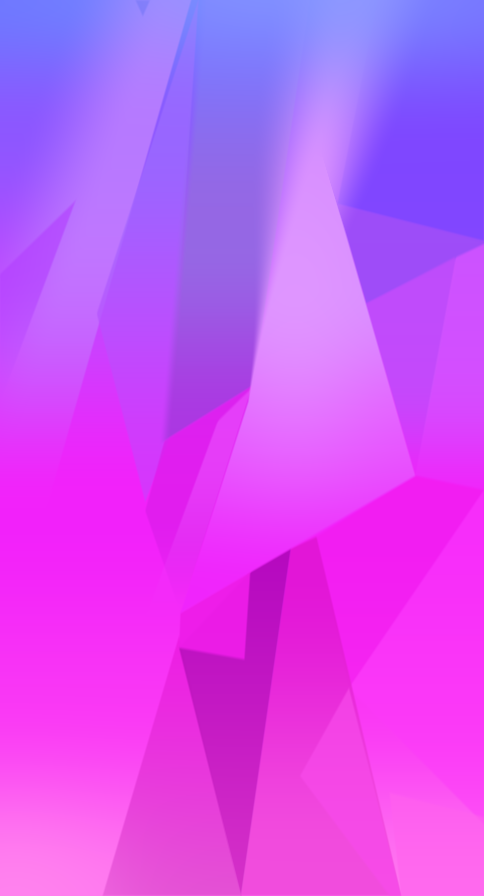
A WebGL 1 fragment shader for this background:

```glsl
precision mediump float;
uniform vec2 u_resolution;

#define EDGE 0.0025
#define BEAM_BLUR 0.075
#define GLOW_TOP 0.65
#define GLOW_BOTTOM 0.75

// Coverage of the half plane to the left of the line a -> b
float side(vec2 p, vec2 a, vec2 b, float blur) {
  vec2 d = normalize(b - a), r = p - a;
  return smoothstep(-blur, blur, d.x * r.y - d.y * r.x);
}

// Convex shards, corners counterclockwise
float tri(vec2 p, vec2 a, vec2 b, vec2 c) {
  return side(p, a, b, EDGE) * side(p, b, c, EDGE) * side(p, c, a, EDGE);
}

float quad(vec2 p, vec2 a, vec2 b, vec2 c, vec2 d) {
  return side(p, a, b, EDGE) * side(p, b, c, EDGE) * side(p, c, d, EDGE) * side(p, d, a, EDGE);
}

vec3 backdrop(float y) {
  vec3 c = mix(vec3(1.0, 0.46, 0.94), vec3(0.98, 0.22, 0.96), smoothstep(0.0, 0.22, y));
  c = mix(c, vec3(0.95, 0.13, 0.98), smoothstep(0.18, 0.42, y));
  c = mix(c, vec3(0.76, 0.28, 1.0), smoothstep(0.44, 0.68, y));
  c = mix(c, vec3(0.55, 0.34, 1.0), smoothstep(0.64, 0.87, y));
  return mix(c, vec3(0.43, 0.46, 1.0), smoothstep(0.85, 1.0, y));
}

// Pale left ray, its shadow and the blade beside it
vec3 leftShards(vec3 c, vec2 p) {
  float ray = side(p, vec2(0.25, 1.0), vec2(0.0, 0.62), 0.09)
            * side(p, vec2(0.1, 0.44), vec2(0.395, 1.0), EDGE);
  c = mix(c, vec3(0.77, 0.52, 1.0), 0.75 * ray * smoothstep(0.42, 0.75, p.y));
  float shadow = tri(p, vec2(0.156, 0.776), vec2(0.0, 0.694), vec2(0.0, 0.55));
  c = mix(c, vec3(0.70, 0.25, 1.0), 0.65 * shadow * smoothstep(0.54, 0.7, p.y));
  float blade = quad(p, vec2(0.41, 1.0), vec2(0.2, 0.65), vec2(0.3, 0.44), vec2(0.35, 0.51));
  vec3 bladeColor = mix(vec3(0.80, 0.24, 0.99), vec3(0.61, 0.42, 1.0), smoothstep(0.45, 0.85, p.y));
  c = mix(c, bladeColor, 0.75 * blade);
  float notch = tri(p, vec2(0.28, 1.0), vec2(0.295, 0.982), vec2(0.31, 1.0));
  return mix(c, vec3(0.42, 0.38, 0.95), 0.6 * notch);
}

// Dusky column and the deep magenta fold below it
vec3 column(vec3 c, vec2 p) {
  float m = side(p, vec2(0.42, 1.0), vec2(0.34, 0.508), 0.012)
          * side(p, vec2(0.34, 0.508), vec2(0.524, 0.57), EDGE)
          * side(p, vec2(0.524, 0.57), vec2(0.64, 1.0), EDGE);
  vec3 dusk = mix(vec3(0.66, 0.22, 0.88), vec3(0.58, 0.41, 0.89), smoothstep(0.52, 0.73, p.y));
  dusk = mix(dusk, vec3(0.48, 0.46, 1.0), smoothstep(0.76, 0.98, p.y));
  c = mix(c, dusk, 0.95 * m);
  float fold = quad(p, vec2(0.34, 0.508), vec2(0.3, 0.43), vec2(0.373, 0.316), vec2(0.524, 0.57));
  c = mix(c, vec3(0.86, 0.11, 0.92), 0.75 * fold * smoothstep(0.31, 0.42, p.y));
  float streak = quad(p, vec2(0.52, 0.567), vec2(0.45, 0.53), vec2(0.3, 0.31), vec2(0.373, 0.316));
  return mix(c, vec3(0.92, 0.32, 1.0), 0.6 * streak * smoothstep(0.3, 0.5, p.y));
}

vec3 rightShards(vec3 c, vec2 p) {
  float deep = quad(p, vec2(0.78, 1.0), vec2(0.697, 0.772), vec2(1.0, 0.73), vec2(1.0, 1.01));
  vec3 blue = mix(vec3(0.49, 0.27, 1.0), vec3(0.46, 0.43, 1.0), smoothstep(0.83, 1.0, p.y));
  c = mix(c, blue, 0.9 * deep);
  float wedge = tri(p, vec2(0.697, 0.772), vec2(0.757, 0.661), vec2(1.01, 0.73));
  c = mix(c, vec3(0.61, 0.30, 0.97), 0.9 * wedge);
  float facet = quad(p, vec2(0.757, 0.661), vec2(0.858, 0.469), vec2(0.942, 0.70), vec2(0.94, 0.713));
  c = mix(c, vec3(0.75, 0.30, 0.98), 0.8 * facet * smoothstep(0.44, 0.58, p.y));
  float sliver = quad(p, vec2(0.942, 0.713), vec2(0.858, 0.469), vec2(1.0, 0.453), vec2(1.01, 0.73));
  return mix(c, vec3(0.83, 0.33, 1.0), 0.75 * sliver * smoothstep(0.42, 0.58, p.y));
}

// Broad central light, blurred at the top and crisp at the bottom
vec3 centralBeam(vec3 c, vec2 p) {
  float blur = mix(EDGE, BEAM_BLUR, smoothstep(0.55, 0.92, p.y));
  float left = max(side(p, vec2(0.62, 0.95), vec2(0.518, 0.57), blur),
                   side(p, vec2(0.524, 0.57), vec2(0.373, 0.316), EDGE));
  float right = max(side(p, vec2(0.697, 0.772), vec2(0.82, 1.0), blur),
                    side(p, vec2(0.858, 0.469), vec2(0.697, 0.772), EDGE));
  float base = side(p, vec2(0.373, 0.316), vec2(0.858, 0.469), EDGE);
  vec3 light = mix(vec3(0.94, 0.14, 0.99), vec3(0.90, 0.36, 1.0), smoothstep(0.34, 0.54, p.y));
  light = mix(light, vec3(0.85, 0.56, 1.0), smoothstep(0.5, 0.68, p.y));
  light = mix(light, vec3(0.60, 0.56, 1.0), smoothstep(0.8, 1.0, p.y));
  float core = exp(-35.0 * dot(p - vec2(0.61, 0.66), p - vec2(0.61, 0.66)));
  light = mix(light, vec3(0.90, 0.63, 1.0), 0.6 * core);
  return mix(c, light, 0.95 * left * right * base);
}

vec3 lowerShards(vec3 c, vec2 p) {
  float under = quad(p, vec2(0.654, 0.401), vec2(0.721, 0.232), vec2(1.0, 0.453), vec2(0.858, 0.469));
  c = mix(c, vec3(0.95, 0.10, 0.93), 0.6 * under);
  float panel = tri(p, vec2(1.0, 0.453), vec2(0.721, 0.232), vec2(1.0, 0.08));
  c = mix(c, vec3(0.99, 0.22, 0.98), 0.5 * panel);
  float pane = quad(p, vec2(0.601, 0.388), vec2(0.498, 0.0), vec2(0.829, 0.0), vec2(0.654, 0.401));
  vec3 rose = mix(vec3(0.94, 0.28, 0.86), vec3(0.88, 0.08, 0.83), smoothstep(0.05, 0.36, p.y));
  c = mix(c, rose, 0.9 * pane);
  float foot = tri(p, vec2(0.37, 0.29), vec2(0.212, 0.0), vec2(0.498, 0.0));
  c = mix(c, mix(vec3(0.88, 0.30, 0.82), vec3(0.92, 0.13, 0.88), p.y * 4.0), 0.9 * foot);
  float dark = quad(p, vec2(0.517, 0.362), vec2(0.37, 0.277), vec2(0.498, 0.0), vec2(0.601, 0.388));
  c = mix(c, mix(vec3(0.82, 0.16, 0.77), vec3(0.73, 0.07, 0.74), p.y * 4.0), 0.9 * dark);
  float chip = quad(p, vec2(0.373, 0.316), vec2(0.37, 0.277), vec2(0.505, 0.264), vec2(0.517, 0.362));
  c = mix(c, vec3(0.93, 0.11, 0.91), 0.95 * chip);
  float gem = quad(p, vec2(0.721, 0.232), vec2(0.62, 0.134), vec2(0.805, 0.0), vec2(0.829, 0.0));
  c = mix(c, vec3(0.97, 0.29, 0.92), 0.7 * gem);
  float corner = quad(p, vec2(0.805, 0.115), vec2(0.829, 0.0), vec2(1.0, 0.0), vec2(1.0, 0.088));
  return mix(c, vec3(1.0, 0.38, 0.93), 0.6 * corner);
}

void main() {
  vec2 p = gl_FragCoord.xy / u_resolution;
  vec3 c = backdrop(p.y);
  c = leftShards(c, p);
  c = column(c, p);
  c = rightShards(c, p);
  c = lowerShards(c, p);
  c = centralBeam(c, p);
  // Cool glow above, warm glow in the lower left
  vec2 top = (p - vec2(0.58, 1.02)) / vec2(0.4, 0.08);
  c = mix(c, vec3(0.52, 0.62, 1.0), GLOW_TOP * exp(-dot(top, top)));
  vec2 low = (p - vec2(0.03, -0.02)) / vec2(0.2, 0.11);
  c = mix(c, vec3(1.0, 0.53, 0.93), GLOW_BOTTOM * exp(-dot(low, low)));
  gl_FragColor = vec4(c, 1.0);
}
```
